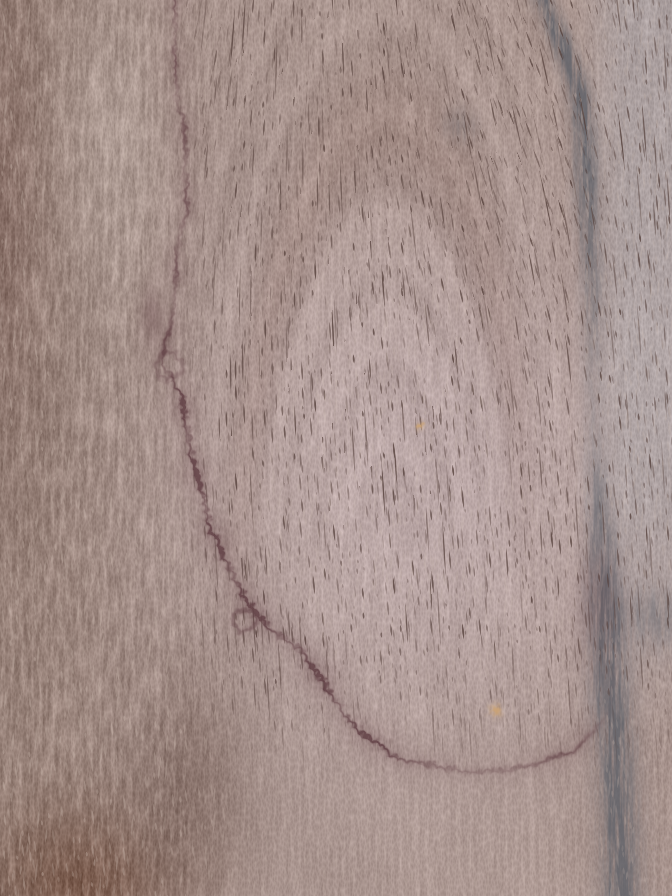
A Shadertoy shader for this texture:

```glsl
// Weathered wood board with arched grain, dark pores, a blue-grey streak and a dried water stain.

vec2 hash2(vec2 p) {
    return fract(sin(vec2(dot(p, vec2(127.1, 311.7)), dot(p, vec2(269.5, 183.3)))) * 43758.5);
}

// Cellular noise: distance to the nearest scattered point
float cellular(vec2 p) {
    float nearest = 2.0;
    for (int i = 0; i < 9; i++) {
        vec2 cell = floor(p) + vec2(i % 3, i / 3) - 1.0;
        nearest = min(nearest, length(cell + hash2(cell) - p));
    }
    return nearest;
}

// Layered sines for slow tonal drift
float drift(vec2 p) {
    float sum = 0.0, gain = 0.5;
    for (int i = 0; i < 4; i++) {
        sum += gain * sin(p.x + 1.7 * sin(p.y)) * cos(p.y + 0.8 * sin(p.x));
        p = mat2(1.6, 1.1, -1.1, 1.6) * p + 2.3;
        gain *= 0.55;
    }
    return sum;
}

// Soft elliptical spot
float spot(vec2 p, vec2 centre, vec2 radius) {
    vec2 q = (p - centre) / radius;
    return exp(-dot(q, q));
}

float ring(vec2 p, vec2 centre, float radius) {
    float d = (length(p - centre) - radius) / .003;
    return exp(-d * d);
}

// Short tapered slits, one per cell, in staggered columns
float slits(vec2 p, vec2 size, float density, float lean, float thickness) {
    float px = 0.6 / iResolution.y, seen = 0.0;
    for (int i = -1; i <= 1; i++) {
        float col = floor(p.x / size.x) + float(i);
        float shift = hash2(vec2(col, size.y * 910.0)).x;
        float row = floor(p.y / size.y + shift);
        vec2 rnd = hash2(vec2(col, row) + size * 300.0);
        vec2 d = p - vec2(col + rnd.x, row + 0.5 - shift) * size;
        float along = d.y / (size.y * mix(0.12, 0.45, rnd.y));
        float edge = abs(d.x - lean * d.y) - thickness * (1.0 - along * along);
        float present = step(hash2(vec2(row, col)).x, density);
        seen = max(seen, present * (1.0 - smoothstep(-px, px, edge)) * mix(0.3, 1.0, rnd.x));
    }
    return seen;
}

// x: distance to the stain outline, y: height of its closest point
vec2 stainOutline(vec2 p) {
    const vec2 path[20] = vec2[20](
        vec2(.195, 1.02), vec2(.196, .90), vec2(.205, .865), vec2(.209, .766), vec2(.197, .72),
        vec2(.195, .66), vec2(.180, .60), vec2(.202, .557), vec2(.214, .492), vec2(.234, .414),
        vec2(.267, .342), vec2(.293, .306), vec2(.339, .271), vec2(.391, .193), vec2(.443, .154),
        vec2(.521, .138), vec2(.573, .141), vec2(.638, .160), vec2(.677, .199), vec2(.69, .26));
    vec2 best = vec2(9.0, 0.0);
    for (int i = 0; i < 19; i++) {
        vec2 a = path[i], ab = path[i + 1] - a;
        vec2 q = a + ab * clamp(dot(p - a, ab) / dot(ab, ab), 0.0, 1.0);
        float d = length(p - q);
        if (d < best.x) best = vec2(d, q.y);
    }
    return best;
}

void mainImage(out vec4 fragColor, in vec2 fragCoord) {
    vec2 p = fragCoord / iResolution.y;
    float slow = drift(p * vec2(14.0, 5.0));
    float inner = smoothstep(0.17, 0.27, p.x + 0.01 * slow);

    // Broad tones: brown left, pink middle, cool right
    vec3 wood = mix(vec3(.60, .515, .48), vec3(.665, .585, .56), smoothstep(0.02, 0.3, p.x));
    wood = mix(wood, vec3(.76, .685, .685), 0.9 * spot(p, vec2(.48, .46), vec2(.25, .29)));
    wood = mix(wood, vec3(.69, .655, .66), 0.8 * smoothstep(0.63, 0.71, p.x) * smoothstep(0.15, 0.5, p.y));
    wood = mix(wood, vec3(.70, .63, .60), 0.7 * spot(p, vec2(.13, .83), vec2(.07, .22)));
    wood = mix(wood, vec3(.48, .37, .34), 0.5 * spot(p, vec2(0.0, .76), vec2(.05, .25)));
    wood = mix(wood, vec3(.44, .31, .25), 0.8 * spot(p, vec2(.09, .0), vec2(.11, .09)));
    wood = mix(wood, vec3(.50, .41, .38), 0.6 * spot(p, vec2(.21, .12), vec2(.06, .14)));
    wood += 0.025 * slow;

    // Arched growth bands with upright legs
    float arch = length(vec2((p.x - .43) * 3.4, max(p.y - .3, 0.0))) + 0.012 * slow;
    float archArea = smoothstep(0.2, 0.6, p.y) * inner * smoothstep(0.64, 0.55, p.x);
    wood -= archArea * .016 * (sin(arch * 52.0) + 0.7 * sin(arch * 117.0));
    wood -= archArea * vec3(.05, .06, .065) * exp(-pow((arch - .56) / .07, 2.0));

    // Long fibres, blotchy figure on the left and fine tooth
    float fibre = cellular(p * vec2(170.0, 9.0)) + 0.6 * cellular(p * vec2(330.0, 28.0) + 7.0);
    wood += (fibre - 0.74) * mix(0.09, 0.06, inner);
    wood += (cellular(vec2(p.x * 130.0 - p.y * 14.0, p.y * 34.0)) - 0.45) * mix(.11, .03, inner);
    wood += (cellular(p * vec2(400.0, 170.0)) - 0.45) * 0.09;

    // Blue-grey streak
    float streakX = p.x - (.692 - .05 * p.y - .045 * smoothstep(.88, 1.05, p.y)) + .008 * slow;
    float streak = exp(-pow(streakX / mix(.021, .013, smoothstep(.2, .5, p.y)), 2.0));
    streak *= 0.85 - 0.65 * spot(p, vec2(.67, .55), vec2(.5, .15));
    streak += 0.4 * spot(p, vec2(.73, .31), vec2(.04, .035)) + 0.3 * spot(p, vec2(.514, .859), vec2(.017, .018));
    wood = mix(wood, vec3(.36, .37, .40), clamp(streak * (0.1 + 1.1 * fibre), 0.0, 0.8));

    // Thin dark pores on the right, pale flecks on the left
    float lean = -0.10 - 1.6 * (p.x - .40) * smoothstep(.4, .85, p.y) * smoothstep(.75, .55, p.x);
    float density = 0.5 + 0.25 * sin(arch * 52.0) * archArea;
    float pores = max(slits(p, vec2(.011, .025), density, lean, .0010),
                      slits(p + .37, vec2(.014, .075), density, lean * 0.6, .0008));
    pores = max(pores, 0.6 * slits(p + .19, vec2(.008, .017), density, lean, .0008));
    wood = mix(wood, vec3(.33, .25, .23), 0.8 * pores * inner * smoothstep(.08, .3, p.y));
    float flecks = max(slits(p + .61, vec2(.007, .019), 0.7, -0.12, .0012),
                       slits(p + .83, vec2(.009, .03), 0.6, 0.1, .0011));
    wood = mix(wood, vec3(.77, .70, .66), flecks * mix(0.4, 0.28, inner));

    // Water stain: thin ragged rim, soft halo and stray rings
    vec2 ragged = p + .003 * vec2(drift(p * 90.0), drift(p * 90.0 + 5.0));
    ragged += .005 * (cellular(p * 130.0) - 0.45);
    vec2 stain = stainOutline(ragged);
    float strength = mix(0.6, 1.0, smoothstep(.13, .2, stain.y)) * mix(1.0, 0.6, smoothstep(.52, .66, stain.y));
    strength *= (0.8 + 0.3 * sin(stain.y * 83.0)) * smoothstep(.70, .61, p.x);
    float rim = exp(-pow(stain.x / .0025, 2.0)) * 0.7 + exp(-stain.x / .014) * 0.36;
    rim = rim * strength + 0.4 * ring(ragged, vec2(.272, .307), .012);
    rim += 0.3 * ring(ragged, vec2(.189, .592), .015) + 0.3 * spot(p, vec2(.169, .65), vec2(.012, .028));
    rim += 0.22 * spot(p, vec2(.665, .33), vec2(.025, .06));
    wood = mix(wood, vec3(.37, .24, .26), clamp(rim, 0.0, 0.85));
    wood += 0.04 * (spot(p, vec2(.13, .85), vec2(.018)) + spot(p, vec2(.182, .775), vec2(.02)));

    // Tan chips
    float chips = spot(ragged, vec2(.469, .525), vec2(.004)) + spot(ragged, vec2(.552, .207), vec2(.006));
    wood = mix(wood, vec3(.80, .64, .46), min(chips, 0.9));

    fragColor = vec4(wood, 1.0);
}
```
